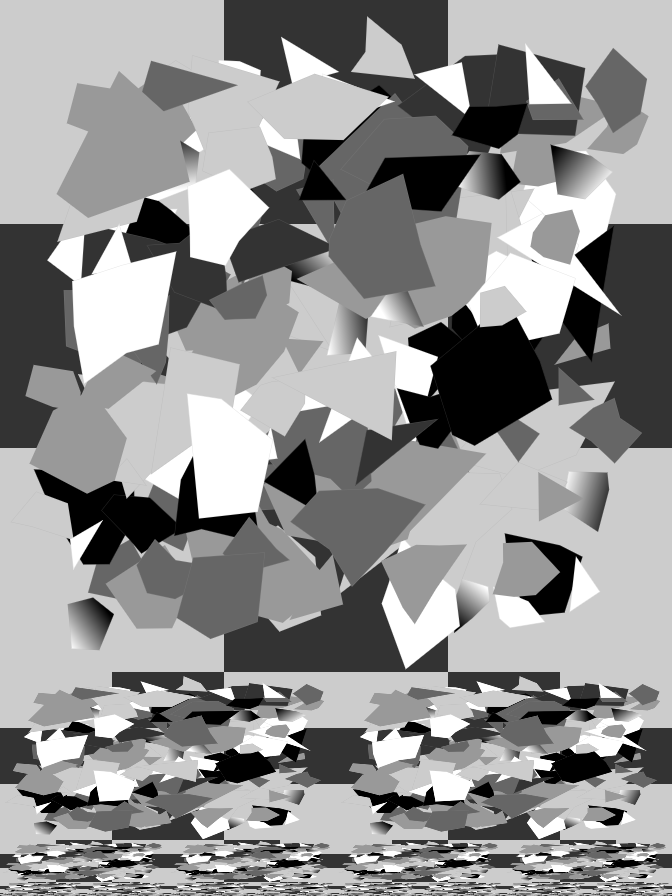
Reproduce this background procedurally as a Shadertoy shader.

```glsl
// Grey polygon shards over a 3x3 checker, repeated in ever flatter strips below.
#define SHARDS 150
#define MIN_RADIUS 0.06
#define MAX_RADIUS 0.15
#define INNER_REACH 0.35
#define ANGLE_JITTER 0.7
#define SCATTER 0.06
#define GRADIENT_SHARE 0.06
#define RIM_STRENGTH 0.25
#define RIM_GREY 0.6
#define CHECKER_LIGHT 0.8
#define CHECKER_DARK 0.2

const float TAU = 6.28319;

float hash(vec2 p) {
    vec3 q = fract(p.xyx * 0.1031);
    q += dot(q, q.yzx + 33.33);
    return fract((q.x + q.y) * q.z);
}

// Corner k of a star-shaped polygon, relative to its centre
vec2 corner(float id, float k, float count, float radius) {
    k = mod(k, count);
    float turn = hash(vec2(id, 5.0));
    float angle = TAU * (turn + (k + ANGLE_JITTER * hash(vec2(id, k + 20.0))) / count);
    float reach = mix(INNER_REACH, 1.0, hash(vec2(id, k + 40.0)));
    return radius * reach * vec2(cos(angle), sin(angle));
}

// Signed distance to a shard, measured after squashing by scale
float shardDistance(vec2 p, float id, float radius, vec2 scale) {
    float count = 3.0 + floor(5.0 * hash(vec2(id, 6.0)));
    vec2 q = p * scale;
    vec2 a = corner(id, count - 1.0, count, radius) * scale;
    float nearest = 1e9, side = 1.0;
    for (float k = 0.0; k < count; k++) {
        vec2 b = corner(id, k, count, radius) * scale;
        vec2 edge = a - b, w = q - b;
        vec2 gap = w - edge * clamp(dot(w, edge) / max(dot(edge, edge), 1e-12), 0.0, 1.0);
        nearest = min(nearest, dot(gap, gap));
        bvec3 crossing = bvec3(q.y >= b.y, q.y < a.y, edge.x * w.y > edge.y * w.x);
        if (all(crossing) || all(not(crossing))) side = -side;
        a = b;
    }
    return side * sqrt(nearest);
}

// One of six flat greys, or now and then a linear ramp
float shardGrey(vec2 p, float id, float radius) {
    if (hash(vec2(id, 7.0)) < GRADIENT_SHARE) {
        float angle = TAU * hash(vec2(id, 8.0));
        return clamp(0.5 + dot(p, vec2(cos(angle), sin(angle))) / (1.2 * radius), 0.0, 1.0);
    }
    float t = fract(id * 0.618034);
    return 0.2 * (step(0.11, t) + step(0.16, t) + step(0.36, t)
                + step(0.59, t) + step(0.78, t));
}

void mainImage(out vec4 fragColor, in vec2 fragCoord) {
    // Each lower strip is a quarter as tall and repeats twice as often
    vec2 uv = fragCoord / iResolution.xy;
    float level = -floor(0.5 * log2(4.0 * uv.y));
    vec2 scale = exp2(-level * vec2(1.0, 2.0));
    vec2 tile = vec2(fract(uv.x / scale.x), (4.0 * uv.y / scale.y - 1.0) / 3.0);
    float soft = 1.0 / (iResolution.x * (1.0 + 0.5 * level));

    // Shards, composited from front to back
    float grey = 0.0, clear = 1.0;
    for (int i = 1; i <= SHARDS; i++) {
        float id = float(i);
        float size = hash(vec2(id, 1.0));
        float radius = mix(MIN_RADIUS, MAX_RADIUS, size * size);
        vec2 jitter = vec2(hash(vec2(id, 2.0)), hash(vec2(id, 3.0))) - 0.5;
        vec2 spot = fract(id * vec2(0.7549, 0.5698) + SCATTER * jitter);
        vec2 p = tile - mix(vec2(radius), vec2(1.0 - radius), spot);
        if (any(greaterThan(abs(p), radius + soft / scale))) continue;

        float d = shardDistance(p, id, radius, scale) / soft;
        float cover = clamp(0.5 - d, 0.0, 1.0);
        float rim = RIM_STRENGTH * clamp(1.0 - abs(d), 0.0, 1.0);
        grey += clear * cover * mix(shardGrey(p, id, radius), RIM_GREY, rim);
        clear *= 1.0 - cover;
        if (clear < 0.004) break;
    }

    // Checker behind the shards
    vec2 cell = floor(tile * 3.0);
    float checker = mix(CHECKER_LIGHT, CHECKER_DARK, mod(cell.x + cell.y, 2.0));
    fragColor = vec4(vec3(grey + clear * checker), 1.0);
}
```
